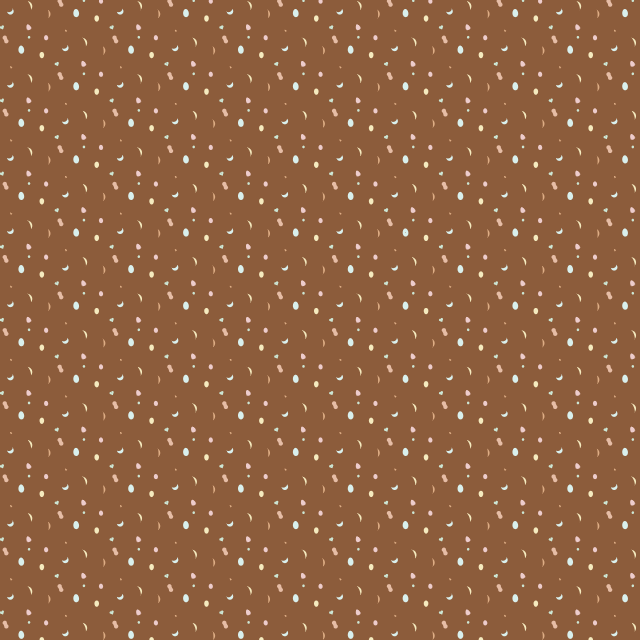
Write a three.js fragment shader that draws this pattern.

```glsl
varying vec2 vUv;

const float SPAN = 1152.0;                // design units across the canvas
const vec2 REPEATS = vec2(5.83, 8.75);    // repeats across and down
const vec2 TILE = SPAN / REPEATS;

const vec3 COCOA = vec3(0.55, 0.36, 0.23);
const vec3 ICE = vec3(0.85, 0.94, 0.93);
const vec3 MINT = vec3(0.80, 0.90, 0.83);
const vec3 CREAM = vec3(0.96, 0.92, 0.75);
const vec3 PINK = vec3(0.93, 0.80, 0.80);
const vec3 PEACH = vec3(0.90, 0.74, 0.65);
const vec3 APRICOT = vec3(0.87, 0.68, 0.52);

// Half-drop lattice: local coordinates around the nearest copy of a motif.
vec2 place(vec2 p, vec2 center, float angle) {
  vec2 d = p - center;
  float column = floor(2.0 * d.x / TILE.x + 0.5);
  d -= 0.5 * column * TILE;
  d.y -= TILE.y * floor(d.y / TILE.y + 0.5);
  float c = cos(angle), s = sin(angle);
  return mat2(c, -s, s, c) * d;
}

// Ellipse that narrows towards the top as taper grows.
float egg(vec2 p, vec2 radii, float taper) {
  p.x *= 1.0 + taper * clamp(p.y / radii.y, -1.0, 1.0);
  float k = length(p / radii);
  return k * (k - 1.0) / max(length(p / (radii * radii)), 1e-3);
}

// Disc through the chord ends (0, +-halfChord), bulging to x = rise.
float bulge(vec2 p, float halfChord, float rise) {
  float radius = (halfChord * halfChord + rise * rise) / (2.0 * rise);
  return length(p - vec2(rise - radius, 0.0)) - radius;
}

float crescent(vec2 p, float halfChord, float outer, float inner) {
  return max(bulge(p, halfChord, outer), -bulge(p, halfChord, inner)) - 0.4;
}

// Capsule with a slight waist.
float peanut(vec2 p, float halfLength, float radius) {
  float t = clamp(p.y / halfLength, -1.0, 1.0);
  return length(p - vec2(0.0, t * halfLength)) - radius * (0.84 + 0.16 * t * t);
}

// Two round lobes, each shrinking to a shared lower tip.
float heart(vec2 p, float size) {
  vec2 lobe = vec2(0.42, 0.25) * size;
  vec2 axis = vec2(0.0, -0.65) * size - lobe;
  vec2 d = vec2(abs(p.x), p.y) - lobe;
  float t = clamp(dot(d, axis) / dot(axis, axis), 0.0, 1.0);
  return length(d - axis * t) - size * mix(0.58, 0.25, t);
}

void paint(inout vec3 color, vec3 ink, float dist, float blur) {
  color = mix(color, ink, clamp(0.5 - dist / blur, 0.0, 1.0));
}

void main() {
  vec2 p = (vUv - 0.5) * SPAN;
  float blur = max(fwidth(p.x), fwidth(p.y));
  vec3 color = COCOA;

  // Ovals and drops
  paint(color, ICE, egg(place(p, vec2(-43.7, 157.5), 0.08), vec2(5.1, 7.3), 0.08), blur);
  paint(color, CREAM, egg(place(p, vec2(-6.7, 147.7), 0.0), vec2(4.1, 5.6), -0.06), blur);
  paint(color, PINK, egg(place(p, vec2(1.0, 179.0), 0.1), vec2(3.7, 4.6), 0.05), blur);
  paint(color, PINK, egg(place(p, vec2(-129.5, 132.2), 0.4), vec2(3.9, 5.3), 0.35), blur);

  // Crescents
  paint(color, ICE, crescent(place(p, vec2(-162.5, 161.5), -1.1), 5.3, 6.4, 2.2), blur);
  paint(color, CREAM, crescent(place(p, vec2(-127.0, 171.5), 0.36), 7.0, 3.5, 1.0), blur);
  paint(color, APRICOT, crescent(place(p, vec2(-93.2, 156.0), 0.05), 6.2, 2.8, 0.5), blur);

  // Peanut, heart and specks
  paint(color, PEACH, peanut(place(p, vec2(-170.8, 110.0), 0.42), 3.4, 3.9), blur);
  paint(color, MINT, heart(place(p, vec2(-177.0, 131.5), 0.45), 3.9), blur);
  paint(color, MINT, egg(place(p, vec2(-128.5, 114.0), 0.0), vec2(2.2, 2.4), 0.0), blur);
  paint(color, APRICOT, egg(place(p, vec2(-161.0, 60.0), 0.7), vec2(1.3, 2.0), 0.3), blur);

  gl_FragColor = vec4(color, 1.0);
}
```
